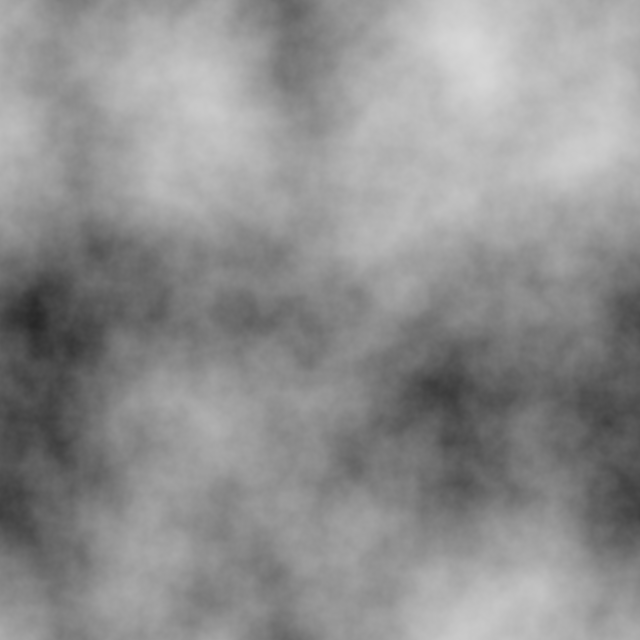
A WebGL 2 fragment shader for this texture:

```glsl
#version 300 es
precision highp float;
// Soft grey clouds: seamless fractal gradient noise over a broad swell, with a dark-leaning tone curve.

uniform vec2 u_resolution;
out vec4 outColor;

const float TAU        = 6.2831853;
const int   BASE_CELLS = 2;      // lattice cells across the canvas in the first octave
const int   OCTAVES    = 7;      // each octave doubles the cell count
const float GAIN       = 0.555;  // amplitude ratio between octaves
const float MID_GREY   = 0.576;  // tone where the variation is zero
const float CONTRAST   = 0.41;   // tone change per unit of noise
const float DARK_SKEW  = 0.8;    // stretches shadows and compresses highlights
const vec2  SWELL      = vec2(0.055, 0.085);  // tone change of the broad light and dark areas
const vec2  SWELL_PEAK = vec2(0.6, 0.82);     // brightest place of the swell
const uint  SEED       = 37u;

// Integer mixing hash: lattice cell and layer to two values in 0..1
vec2 hash2(ivec2 cell, uint layer) {
    uvec3 v = uvec3(uvec2(cell), layer + SEED) * 1664525u + 1013904223u;
    v.x += v.y * v.z;
    v.y += v.z * v.x;
    v.z += v.x * v.y;
    v ^= v >> 16u;
    v.x += v.y * v.z;
    v.y += v.z * v.x;
    return vec2(v.xy >> 8u) / 16777216.0;
}

// Slope of one lattice corner, wrapped at the period, along the offset to the point
float cornerSlope(ivec2 corner, vec2 offset, int period, uint layer) {
    ivec2 wrapped = corner % period;
    vec2 gradient = normalize(hash2(wrapped, layer) - 0.5 + 1e-5);
    return dot(gradient, offset);
}

// Periodic gradient noise with zero mean; p must not be negative
float gradientNoise(vec2 p, int period, uint layer) {
    ivec2 cell = ivec2(floor(p));
    vec2 f = fract(p);
    vec2 blend = f * f * f * (f * (f * 6.0 - 15.0) + 10.0);
    float a = cornerSlope(cell, f, period, layer);
    float b = cornerSlope(cell + ivec2(1, 0), f - vec2(1.0, 0.0), period, layer);
    float c = cornerSlope(cell + ivec2(0, 1), f - vec2(0.0, 1.0), period, layer);
    float d = cornerSlope(cell + ivec2(1, 1), f - vec2(1.0, 1.0), period, layer);
    return mix(mix(a, b, blend.x), mix(c, d, blend.x), blend.y);
}

// Octave sum; a random shift per octave keeps the lattices from lining up
float clouds(vec2 uv) {
    float sum = 0.0;
    float amplitude = 1.0;
    int period = BASE_CELLS;
    for (int i = 0; i < OCTAVES; i++) {
        uint layer = uint(i);
        vec2 shift = hash2(ivec2(101, 57), layer);
        sum += amplitude * gradientNoise((uv + shift) * float(period), period, layer);
        amplitude *= GAIN;
        period *= 2;
    }
    return sum;
}

// One whole wave per axis, so it closes at the canvas edges
float broadSwell(vec2 uv) {
    return dot(SWELL, cos(TAU * (uv - SWELL_PEAK)));
}

void main() {
    vec2 uv = gl_FragCoord.xy / u_resolution;
    float tone = CONTRAST * clouds(uv) + broadSwell(uv);
    float grey = MID_GREY + tone - DARK_SKEW * tone * tone;
    outColor = vec4(vec3(clamp(grey, 0.0, 1.0)), 1.0);
}
```
